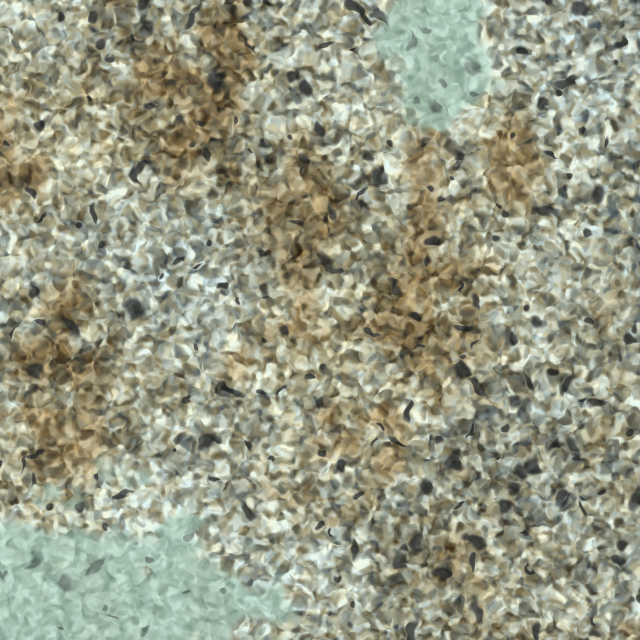
This texture is drawn by a WebGL 1 fragment shader. Its source:

```glsl
precision highp float;
// Weathered speckled stone: soft mineral grains, dark flecks, brown stains and pale teal patches.

uniform vec2 u_resolution;

// Stone colours
const vec3 DARK_STONE = vec3(0.24, 0.24, 0.21);
const vec3 MID_STONE = vec3(0.59, 0.60, 0.52);
const vec3 LIGHT_STONE = vec3(0.78, 0.81, 0.74);
const vec3 FLECK_COLOR = vec3(0.18, 0.19, 0.19);
const vec3 STAIN_TINT = vec3(0.86, 0.77, 0.66);
const vec3 TEAL_COLOR = vec3(0.65, 0.77, 0.71);
const vec3 WARM_SHIFT = vec3(0.06, 0.01, -0.06);

// Feature sizes, as cells across the canvas
const float GRAIN_SCALE = 88.0;
const float FINE_SCALE = 155.0;
const float WARP_SCALE = 60.0;
const float CLUSTER_SCALE = 24.0;
const float BROAD_SCALE = 5.0;
const float FLECK_SCALE = 23.0;

// Strengths
const float BASE_TONE = 0.595;
const float GRAIN_CONTRAST = 0.50;
const float FINE_CONTRAST = 0.30;
const float CLUSTER_CONTRAST = 0.17;
const float BROAD_CONTRAST = 0.14;
const float WARP_AMOUNT = 0.011;
const float FLECK_SHARE = 0.36;

// Teal patches: centre and radii
const vec4 LOWER_PATCH = vec4(0.12, 0.05, 0.31, 0.16);
const vec4 UPPER_PATCH = vec4(0.69, 0.93, 0.09, 0.13);

vec3 hash3(vec2 cell) {
  vec3 q = fract(cell.xyx * vec3(0.1031, 0.1030, 0.0973));
  q += dot(q, q.yxz + 33.33);
  return fract((q.xxy + q.yzz) * q.zyx);
}

// Blends random cell values around p; higher hardness gives crisper grains.
vec2 grains(vec2 p, float hardness) {
  vec2 base = floor(p);
  vec2 total = vec2(0.0);
  float weightSum = 0.0;
  for (int y = -1; y <= 1; y++) {
    for (int x = -1; x <= 1; x++) {
      vec2 cell = base + vec2(float(x), float(y));
      vec2 offset = cell + hash3(cell).xy - p;
      float weight = exp(-hardness * dot(offset, offset));
      total += weight * hash3(cell + 71.7).xy;
      weightSum += weight;
    }
  }
  return total / weightSum;
}

// Coverage of scattered, randomly turned oval flecks.
float flecks(vec2 p) {
  vec2 base = floor(p);
  float cover = 0.0;
  for (int y = -1; y <= 1; y++) {
    for (int x = -1; x <= 1; x++) {
      vec2 cell = base + vec2(float(x), float(y));
      vec3 place = hash3(cell + 13.1);
      vec3 shape = hash3(cell + 47.9);
      vec2 d = p - cell - place.xy;
      float angle = 3.1416 * shape.x;
      float c = cos(angle), s = sin(angle);
      d = vec2(c * d.x + s * d.y, c * d.y - s * d.x);
      float size = mix(0.10, 0.30, shape.y * shape.y);
      float stretch = mix(1.0, 2.3, shape.z * shape.z);
      float r = length(d * vec2(1.0 / stretch, stretch * 0.8)) / size;
      float present = step(place.z, FLECK_SHARE);
      cover = max(cover, present * (1.0 - smoothstep(0.6, 1.3, r)));
    }
  }
  return cover;
}

// Positive inside an oval patch, negative outside.
float patchField(vec2 p, vec4 oval) {
  return 1.0 - length((p - oval.xy) / oval.zw);
}

vec3 stoneRamp(float tone) {
  vec3 lower = mix(DARK_STONE, MID_STONE, (tone - 0.24) / 0.35);
  vec3 upper = mix(MID_STONE, LIGHT_STONE, (tone - 0.59) / 0.19);
  return tone < 0.59 ? lower : upper;
}

void main() {
  vec2 p = gl_FragCoord.xy / min(u_resolution.x, u_resolution.y);

  // Layers from broad to fine
  vec2 broad = grains(p * BROAD_SCALE + 3.0, 4.0) - 0.5;
  vec2 cluster = grains(p * CLUSTER_SCALE + 9.0, 4.0) - 0.5;
  vec2 warp = grains(p * WARP_SCALE + 31.0, 4.0) - 0.5;
  vec2 q = p + WARP_AMOUNT * warp;
  vec2 grain = grains(q * GRAIN_SCALE, 5.5) - 0.5;
  vec2 fine = grains(q * FINE_SCALE + 17.0, 5.0) - 0.5;
  float streak = grains(p * vec2(17.0, 5.0) + 5.0, 4.0).x - 0.5;

  // Ragged teal patches with a pale rim
  float field = max(patchField(p, LOWER_PATCH), patchField(p, UPPER_PATCH));
  field += 0.9 * cluster.y + 0.4 * broad.x + 0.35 * warp.x;
  float teal = smoothstep(-0.05, 0.35, field);
  float rim = smoothstep(-0.6, 0.1, field);

  // Stone tone and tint
  float detail = GRAIN_CONTRAST * grain.x + FINE_CONTRAST * fine.x;
  float tone = BASE_TONE + detail + CLUSTER_CONTRAST * cluster.x
    + BROAD_CONTRAST * broad.x + 0.06 * rim;
  vec3 color = stoneRamp(clamp(tone, 0.12, 0.93));
  color += WARM_SHIFT * (grain.y + fine.y + 0.8 * broad.y);
  float stain = smoothstep(0.12, 0.5, 0.7 * streak + 0.6 * broad.y + 0.5 * cluster.y);
  color = mix(color, color * STAIN_TINT, stain);

  // Patches keep only faint grain; flecks lie over everything
  color = mix(color, TEAL_COLOR + 0.35 * detail, 0.85 * teal);
  float fleck = flecks((q + 0.6 * WARP_AMOUNT * grain) * FLECK_SCALE);
  color = mix(color, FLECK_COLOR + 0.2 * detail, 0.82 * fleck * (1.0 - 0.5 * teal));

  gl_FragColor = vec4(clamp(color, 0.0, 1.0), 1.0);
}
```
